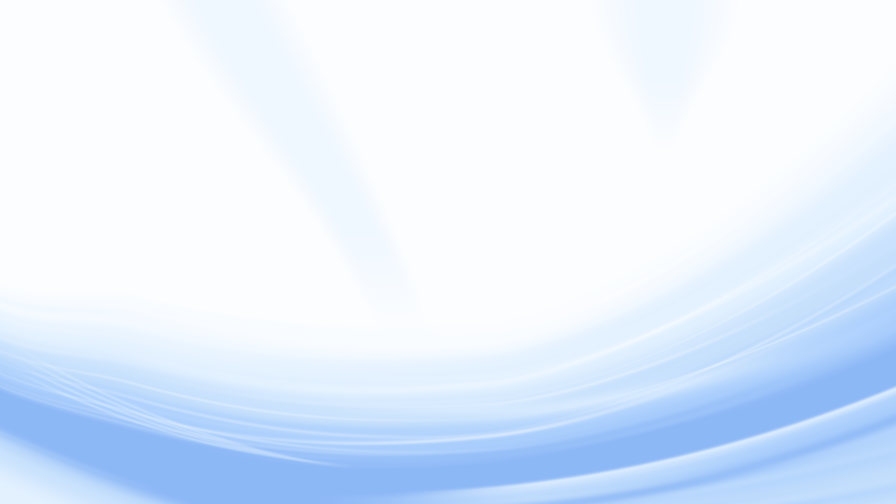
Give the GLSL for this background, as a WebGL 1 fragment shader.

```glsl
precision highp float;
uniform vec2 u_resolution;

#define WHITE vec3(0.985, 0.992, 1.0)
#define PALE vec3(0.89, 0.945, 1.0)
#define SKY vec3(0.78, 0.88, 0.99)
#define MID vec3(0.67, 0.81, 0.99)
#define DEEP vec3(0.55, 0.72, 0.965)
#define LOW_POINT vec2(0.42, 0.04)
#define LEFT_BEND 0.85
#define RIGHT_BEND 0.62
#define FIBRE_COUNT 14
#define FIBRE_GLOW 0.32
#define GRAIN 0.035

float hash(vec2 p) {
  return fract(sin(dot(p, vec2(127.1, 311.7))) * 43758.545);
}

float noise(vec2 p) {
  vec2 i = floor(p), f = fract(p);
  f = f * f * (3.0 - 2.0 * f);
  float low = mix(hash(i), hash(i + vec2(1.0, 0.0)), f.x);
  float high = mix(hash(i + vec2(0.0, 1.0)), hash(i + vec2(1.0, 1.0)), f.x);
  return mix(low, high, f.y);
}

// Noise drawn out along the sweep, in three layers
float brushed(vec2 p) {
  return 0.5 * noise(p * vec2(2.0, 22.0))
       + 0.3 * noise(p * vec2(3.0, 55.0) + 17.0)
       + 0.2 * noise(p * vec2(4.0, 120.0) + 41.0);
}

float line(float d, float halfWidth) {
  return exp(-d * d / (halfWidth * halfWidth));
}

float sweepHeight(float x) {
  float dx = x - LOW_POINT.x;
  return LOW_POINT.y + (dx < 0.0 ? LEFT_BEND : RIGHT_BEND) * dx * dx;
}

// Colour by height above the sweep
vec3 sweepColor(float s) {
  vec3 c = mix(DEEP, MID, smoothstep(0.025, 0.075, s));
  c = mix(c, SKY, smoothstep(0.07, 0.14, s));
  c = mix(c, PALE, smoothstep(0.13, 0.2, s));
  return mix(c, WHITE, smoothstep(0.19, 0.315, s));
}

// Two faint shafts in the upper area
float shafts(vec2 p) {
  float drop = 1.0 - p.y;
  float leftAxis = 0.25 + 0.29 * drop + 0.22 * drop * drop - 0.3 * drop * drop * drop;
  float leftWidth = mix(0.06, 0.03, smoothstep(0.0, 0.6, drop));
  float left = 1.0 - smoothstep(0.5, 1.3, abs(p.x - leftAxis) / leftWidth);
  left *= 1.0 - smoothstep(0.45, 0.68, drop);
  float rightWidth = mix(0.07, 0.015, smoothstep(0.0, 0.3, drop));
  float right = 1.0 - smoothstep(0.4, 1.3, abs(p.x - 0.742) / rightWidth);
  right *= 1.0 - smoothstep(0.15, 0.32, drop);
  return max(left, right);
}

void main() {
  vec2 p = gl_FragCoord.xy / u_resolution;
  float d = p.y - sweepHeight(p.x);
  float spread = 1.0 + pow(max(p.x - 0.55, 0.0) / 0.45, 1.5)
               - 0.2 * (1.0 - smoothstep(0.0, 0.15, p.x));
  float s = d / spread;
  float grain = brushed(vec2(p.x, s)) - 0.5;
  vec3 color = sweepColor(s + GRAIN * grain * 2.0);
  color = mix(color, PALE, 0.45 * shafts(p));

  // Pale fibres, slightly tilted across the sweep
  float veil = smoothstep(0.03, 0.08, s) * (1.0 - smoothstep(0.2, 0.3, s));
  for (int i = 0; i < FIBRE_COUNT; i++) {
    float k = float(i);
    float along = p.x - hash(vec2(k, 1.0));
    float offset = 0.05 + 0.15 * hash(vec2(k, 2.0));
    float tilt = 0.12 * (hash(vec2(k, 3.0)) - 0.5);
    float halfWidth = mix(0.0015, 0.006, hash(vec2(k, 4.0)));
    float fibre = line(s - offset - tilt * along, halfWidth) * line(along, 0.25);
    color = mix(color, WHITE, FIBRE_GLOW * fibre * veil);
  }

  // Broad sheen on the right, crossing hair lines on the left
  float sheen = line(s - 0.115 + 0.18 * (p.x - 0.65), 0.014) * line(p.x - 0.68, 0.2);
  color = mix(color, PALE, 0.6 * sheen);
  for (int i = 0; i < 4; i++) {
    float k = float(i);
    float hair = line(d - 0.14 + 0.017 * k + (0.36 - 0.05 * k) * p.x - 0.2 * p.x * p.x, 0.003);
    hair *= smoothstep(0.0, 0.08, p.x) * (1.0 - smoothstep(0.22, 0.42, p.x));
    color = mix(color, PALE, 0.4 * hair);
  }

  // Lower right: lighter folds split by a deeper stripe
  float rightSide = smoothstep(0.33, 0.6, p.x);
  float under = (1.0 - smoothstep(-0.032, -0.015, d)) * rightSide;
  vec3 fold = mix(MID, SKY, smoothstep(0.0, 0.4, grain + 0.1));
  fold = mix(fold, DEEP, 0.75 * line(d + 0.05 + 0.03 * p.x, 0.013));
  color = mix(color, fold, under);

  // Bright rim along the fold
  float rimShape = d + 0.02;
  float rim = line(rimShape, rimShape > 0.0 ? 0.005 : 0.011);
  rim *= smoothstep(0.42, 0.62, p.x);
  color = mix(color, PALE, 0.85 * rim);

  // Lower left: pale corner
  float cornerEdge = 0.145 - 0.85 * p.x + 0.6 * p.x * p.x;
  float corner = smoothstep(-0.015, 0.05, cornerEdge - p.y + 0.05 * grain);
  vec3 cornerColor = mix(SKY, PALE, smoothstep(0.03, 0.11, cornerEdge - p.y));
  color = mix(color, cornerColor, corner);

  gl_FragColor = vec4(color, 1.0);
}
```
